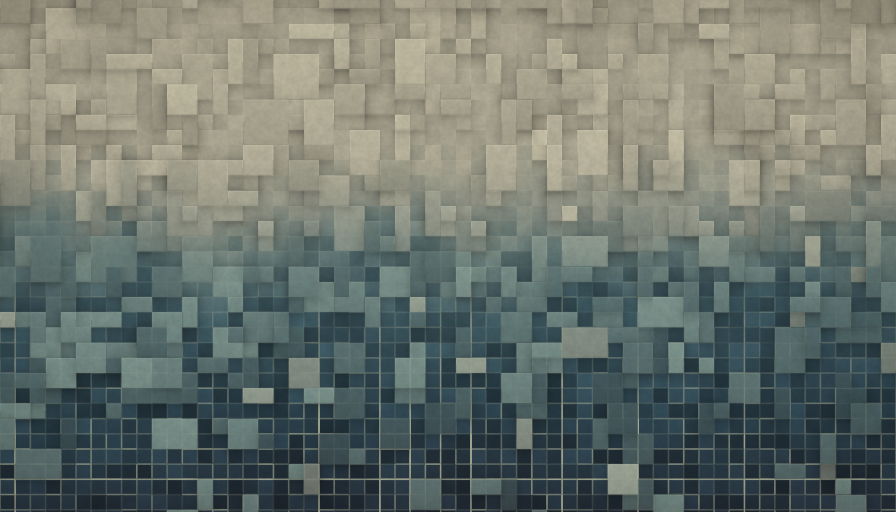
A WebGL 2 fragment shader for this background:

```glsl
#version 300 es
precision highp float;
// Overlapping mosaic tiles fading from warm cream down to deep blue, with pale grout.

uniform vec2 u_resolution;
out vec4 fragColor;

const float ROWS = 33.7;                  // grid cells per canvas height
const float GRID_SHIFT = 0.15;            // vertical offset of the grid, in cells
const int LAYERS = 5;                     // overlapping tile layers
const vec2 BLOCK = vec2(3.0, 4.0);        // cells reserved for one raised tile
const float GROUT_WIDTH = 0.055;          // half width, in cells
const float SHADOW = 0.13;
const float GRAIN = 0.05;
const vec3 GROUT = vec3(0.66, 0.68, 0.58);
const vec3 PALE_TILE = vec3(0.46, 0.54, 0.51);

// Colour ramp from the bottom to the top of the canvas
const int STOPS = 7;
const float HEIGHTS[STOPS] = float[](0.0, 0.2, 0.4, 0.50, 0.59, 0.72, 1.0);
const vec3 COLOURS[STOPS] = vec3[](
    vec3(0.14, 0.18, 0.22), vec3(0.16, 0.24, 0.28), vec3(0.23, 0.33, 0.36),
    vec3(0.38, 0.46, 0.45), vec3(0.54, 0.56, 0.51), vec3(0.66, 0.64, 0.56),
    vec3(0.67, 0.645, 0.56));

// Dark pockets: centre x, centre y, radius
const int POCKETS = 6;
const vec3 POCKET[POCKETS] = vec3[](
    vec3(0.28, 0.50, 0.09), vec3(0.73, 0.52, 0.10), vec3(0.07, 0.54, 0.08),
    vec3(1.14, 0.39, 0.08), vec3(1.51, 0.38, 0.09), vec3(0.68, 0.36, 0.07));

float hash(vec2 p) {
    vec3 q = fract(vec3(p.xyx) * 0.1031);
    q += dot(q, q.yzx + 33.33);
    return fract((q.x + q.y) * q.z);
}

vec2 gradient(vec2 p) {
    float angle = 6.2832 * hash(p + 17.0);
    return vec2(cos(angle), sin(angle));
}

float gradientNoise(vec2 p) {
    vec2 i = floor(p), f = fract(p);
    vec2 u = f * f * f * (f * (f * 6.0 - 15.0) + 10.0);
    vec2 e = vec2(1.0, 0.0);
    float low = mix(dot(gradient(i), f), dot(gradient(i + e), f - e), u.x);
    float high = mix(dot(gradient(i + e.yx), f - e.yx), dot(gradient(i + 1.0), f - 1.0), u.x);
    return mix(low, high, u.y);
}

vec3 ramp(float y) {
    vec3 colour = COLOURS[0];
    for (int i = 1; i < STOPS; i++)
        colour = mix(colour, COLOURS[i], clamp((y - HEIGHTS[i - 1]) / (HEIGHTS[i] - HEIGHTS[i - 1]), 0.0, 1.0));
    return colour;
}

float pocketDepth(vec2 p) {
    float depth = 0.0;
    for (int i = 0; i < POCKETS; i++) {
        vec2 d = (p - POCKET[i].xy) / POCKET[i].z;
        depth = max(depth, exp(-dot(d, d)));
    }
    return depth;
}

float boxDistance(vec2 p, vec2 halfSize) {
    vec2 d = abs(p) - halfSize;
    return length(max(d, 0.0)) + min(max(d.x, d.y), 0.0);
}

void main() {
    vec2 p = gl_FragCoord.xy / u_resolution.y;
    vec2 uv = gl_FragCoord.xy / u_resolution;
    vec2 grid = p * ROWS - vec2(0.0, GRID_SHIFT);
    float pixel = ROWS / u_resolution.y;
    vec2 cell = floor(grid);

    // Base wall of single cells
    float tone = hash(cell + 3.0);
    float drift = 0.05 * gradientNoise(p * 4.0) - 0.06 * pocketDepth(p) + 0.02 * (0.5 - uv.x);
    vec3 colour = ramp(p.y + drift + 0.05 * (tone - 0.5));
    colour *= 1.0 + (tone - 0.5) * mix(0.42, 0.07, smoothstep(0.2, 0.65, p.y));

    // Grout: segments vary, a few long lines are brighter
    vec2 nearest = floor(grid + 0.5);
    vec2 gap = abs(grid - nearest);
    vec2 line = 1.0 - smoothstep(GROUT_WIDTH - 0.5 * pixel, GROUT_WIDTH + 0.5 * pixel, gap);
    vec2 segment = vec2(hash(vec2(nearest.x, cell.y) + 51.0), hash(vec2(cell.x, nearest.y) + 83.0));
    vec2 longLine = step(0.80, vec2(hash(vec2(nearest.x, 7.0)), hash(vec2(nearest.y, 29.0))));
    vec2 strength = line * (0.15 + 0.55 * segment * segment + 0.55 * longLine);
    float grout = max(strength.x, strength.y) * mix(1.0, 0.15, smoothstep(0.08, 0.60, p.y));
    colour = mix(colour, GROUT, min(grout, 0.9));

    // Raised tiles, each layer shifted and casting a soft shadow
    for (int i = 0; i < LAYERS; i++) {
        float layer = float(i);
        vec2 shifted = grid + vec2(layer * 2.0, layer * 3.0);
        vec2 block = floor(shifted / BLOCK);
        vec2 seed = block + layer * 37.0 + 11.0;
        vec2 size = 1.0 + floor(vec2(hash(seed + 1.3), hash(seed + 2.7)) * vec2(2.1, 2.7));
        float blockHeight = ((block.y + 0.5) * BLOCK.y - layer * 3.0) / ROWS;
        size.y = min(size.y, blockHeight < 0.45 ? 2.0 : 3.0);
        vec2 room = BLOCK - size + 1.0;
        vec2 corner = floor(vec2(hash(seed + 4.1), hash(seed + 5.9)) * room);
        vec2 local = shifted - block * BLOCK - corner - 0.5 * size;
        vec2 centre = p - local / ROWS;

        float density = mix(0.20, 0.74, smoothstep(0.10, 0.42, centre.y));
        density += 0.5 * gradientNoise(centre * 5.0 + 9.0) - 0.45 * pocketDepth(centre);
        float present = step(hash(seed + 8.3), density);
        float d = boxDistance(local, 0.5 * size);
        float cover = present * (1.0 - smoothstep(-0.5 * pixel, 0.5 * pixel, d));
        float shade = boxDistance(local + vec2(0.0, 0.15), 0.5 * size);
        colour *= 1.0 - SHADOW * present * exp(-3.0 * max(shade, 0.0));

        // Low tiles lean towards pale blue grey, high tiles towards cream
        float light = hash(seed + 6.7);
        float low = 1.0 - smoothstep(0.38, 0.58, centre.y);
        vec3 tile = ramp(mix(centre.y, p.y, 0.5) + 0.06 * light + 0.5 * drift);
        tile = mix(tile, PALE_TILE, low * (0.25 + 0.65 * light));
        float cream = step(0.93, hash(seed + 9.1));
        tile = mix(tile, vec3(0.70, 0.68, 0.59), cream * mix(0.6, 0.45, low));
        float sheen = (light - 0.42) * mix(0.17, 0.14, low);
        tile *= 1.0 + sheen + 0.05 * local.y / size.y;
        tile = mix(tile, GROUT, 0.3 * grout);
        float rim = smoothstep(-2.0 * pixel, 0.0, d);
        tile *= 1.0 + 0.05 * rim * sign(local.y);
        colour = mix(colour, tile, cover);
    }

    // Worn surface and darkened edges
    float grain = gradientNoise(p * 55.0) + 0.8 * gradientNoise(p * 140.0);
    colour *= 1.0 + GRAIN * grain;
    vec2 edge = abs(uv - 0.5) * 2.0;
    colour *= 1.0 - 0.07 * pow(edge.x, 4.0) - 0.08 * pow(edge.y, 8.0);
    fragColor = vec4(colour, 1.0);
}
```
